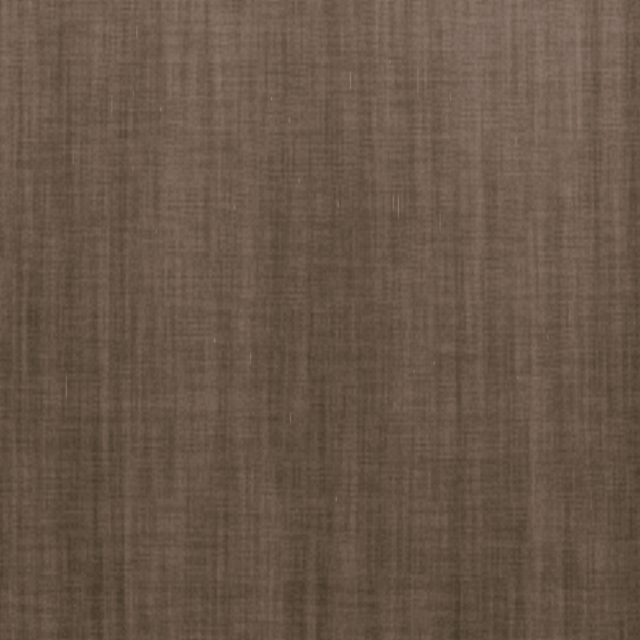
Write a three.js fragment shader that draws this texture.

```glsl
// Draws a brown woven silk cloth with fine vertical streaks, a faint cross weave and pale slubs.
varying vec2 vUv;

const vec3 CLOTH_COLOR = vec3(0.410, 0.342, 0.288);
const vec3 SHADE_TINT = vec3(1.0, 0.87, 0.95);
const int SLUB_COUNT = 36;

float hash(vec2 p) {
  return fract(sin(dot(p, vec2(127.1, 311.7))) * 43758.5453);
}

// Smooth value noise centred on zero.
float noise(vec2 p) {
  vec2 cell = floor(p);
  vec2 f = fract(p);
  f = f * f * (3.0 - 2.0 * f);
  float low = mix(hash(cell), hash(cell + vec2(1.0, 0.0)), f.x);
  float high = mix(hash(cell + vec2(0.0, 1.0)), hash(cell + vec2(1.0, 1.0)), f.x);
  return mix(low, high, f.y) - 0.5;
}

// Broad light: bright along the top, strongest at the upper right.
float lighting(vec2 uv) {
  float fall = -0.032 + 0.020 * uv.y + 0.062 * uv.y * uv.y;
  float across = (uv.x - 0.74) / 0.20;
  float glow = 0.026 * exp(-across * across) * uv.y;
  float edge = smoothstep(0.06, 0.0, uv.x) + smoothstep(0.95, 1.0, uv.x);
  return fall + glow - 0.014 * edge;
}

// Long vertical bands and threads, from wide to narrow.
float streaks(vec2 uv) {
  float bands = 0.040 * noise(uv * vec2(13.0, 0.8) + 3.0);
  bands += 0.048 * noise(uv * vec2(47.0, 1.3) + 17.0);
  bands += 0.052 * noise(uv * vec2(118.0, 2.2) + 31.0);
  float thread = noise(uv * vec2(95.0, 3.0) + 53.0);
  float darkThread = smoothstep(0.30, 0.48, thread);
  float paleThread = smoothstep(0.30, 0.48, -thread);
  return bands + 0.016 * (paleThread - darkThread);
}

// Fine warp, weft and grain of the weave.
float weave(vec2 uv) {
  float warp = 0.056 * noise(uv * vec2(235.0, 16.0) + 71.0);
  float weft = 0.050 * noise(uv * vec2(26.0, 210.0) + 89.0);
  weft += 0.018 * noise(uv * vec2(3.0, 75.0) + 97.0);
  float grain = 0.056 * noise(uv * vec2(250.0, 220.0) + 113.0);
  return warp + weft + grain;
}

// One soft fleck with the given half size.
float fleck(vec2 offset, vec2 halfSize) {
  vec2 q = offset / halfSize;
  return exp(-q.x * q.x - q.y * q.y * q.y * q.y);
}

// Sparse raised threads, gathered toward the upper right.
float slubs(vec2 uv) {
  float sum = 0.0;
  for (int i = 0; i < SLUB_COUNT; i++) {
    float id = float(i);
    vec2 center = vec2(hash(vec2(id, 1.7)), hash(vec2(id, 5.3)));
    center = mix(center, vec2(0.74, 0.80), 0.45 * hash(vec2(id, 9.1)));
    float size = hash(vec2(id, 13.9));
    float halfLength = mix(0.003, 0.024, size * size * size);
    float strength = mix(0.04, 0.13, hash(vec2(id, 21.4)));
    sum += strength * fleck(uv - center, vec2(0.0013, halfLength));
  }
  return sum;
}

void main() {
  // Let the threads drift slightly from the vertical.
  float drift = 0.0035 * sin(3.0 * vUv.y + 5.0 * vUv.x);
  vec2 cloth = vUv + vec2(drift, 0.0);

  float shade = lighting(vUv) + streaks(cloth) + weave(cloth) + slubs(vUv);
  gl_FragColor = vec4(CLOTH_COLOR + shade * SHADE_TINT, 1.0);
}
```
